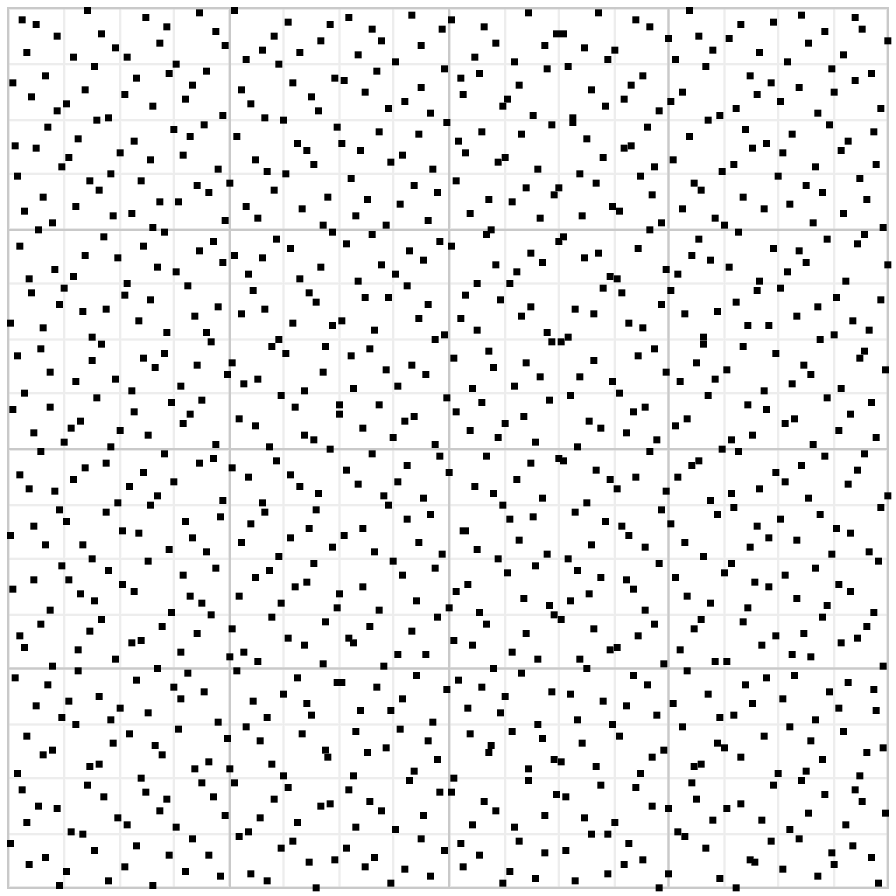
This pattern is drawn by a WebGL 1 fragment shader. Its source:

```glsl
precision highp float;
uniform vec2 u_resolution;

const float UNITS = 384.0;        // canvas side in design units
const float FRAME_START = 3.45;   // first grid line
const float FRAME_SPAN = 377.0;   // first to last grid line
const float GRID_CELLS = 16.0;    // minor cells per side
const float MAJOR_EVERY = 4.0;    // minor cells per major cell
const float LINE_HALF = 0.5;
const float DOT_HALF = 1.5;
const float STRATA = 32.0;        // one dot per stratum, 2^5 per side
const vec2 SEED = vec2(71.0, 137.0);
const vec3 PAPER = vec3(1.0);
const vec3 MINOR_LINE = vec3(0.93);
const vec3 MAJOR_LINE = vec3(0.79);
const vec3 INK = vec3(0.0);

float hash(vec2 p) {
  return fract(sin(dot(p, vec2(12.9898, 78.233))) * 43758.5453);
}

// Reverses the order of five binary digits.
float reverseDigits(float v) {
  float result = 0.0;
  for (int k = 0; k < 5; k++) {
    result = 2.0 * result + mod(v, 2.0);
    v = floor(v / 2.0);
  }
  return result;
}

// Flips each of five binary digits at random, depending on the digits above it.
float nestedScramble(float v, float seed) {
  float prefix = 1.0;
  float place = STRATA / 2.0;
  for (int k = 0; k < 5; k++) {
    float digit = mod(floor(v / place), 2.0);
    float flip = step(0.5, hash(vec2(prefix, seed)));
    prefix = 2.0 * prefix + abs(digit - flip);
    place *= 0.5;
  }
  return prefix - STRATA;
}

// Snaps a position to the centre of a design unit.
vec2 snapToUnit(vec2 p) {
  return floor(p + 0.5) + 0.5;
}

// Dot centre in a stratum of a scrambled low-discrepancy net.
vec2 dotCentre(vec2 cell) {
  float column = reverseDigits(nestedScramble(cell.x, SEED.x));
  float row = reverseDigits(nestedScramble(cell.y, SEED.y));
  vec2 offset = vec2(nestedScramble(row, cell.x + 1.0),
                     nestedScramble(column, cell.y + 34.0));
  vec2 unitPos = (cell + (offset + 0.5) / STRATA) / STRATA;
  return snapToUnit(FRAME_START + FRAME_SPAN * unitPos);
}

void main() {
  float pixel = UNITS / min(u_resolution.x, u_resolution.y);
  vec2 p = gl_FragCoord.xy / u_resolution * UNITS;
  p.y = UNITS - p.y;

  // Grid lines, clipped to the frame
  float spacing = FRAME_SPAN / GRID_CELLS;
  vec2 index = floor((p - 0.5 - FRAME_START) / spacing + 0.5);
  index = clamp(index, 0.0, GRID_CELLS);
  vec2 lineDist = abs(p - snapToUnit(FRAME_START + index * spacing));
  vec2 line = clamp((LINE_HALF - lineDist) / pixel + 0.5, 0.0, 1.0);
  vec2 major = line * (1.0 - step(0.5, mod(index, MAJOR_EVERY)));
  vec2 fromCentre = abs(p - 0.5 * UNITS);
  float frameDist = max(fromCentre.x, fromCentre.y) - 0.5 * FRAME_SPAN - LINE_HALF;
  float inside = clamp(0.5 - frameDist / pixel, 0.0, 1.0);
  vec3 colour = mix(PAPER, MINOR_LINE, inside * max(line.x, line.y));
  colour = mix(colour, MAJOR_LINE, inside * max(major.x, major.y));

  // Square dots from the nearby strata
  vec2 home = floor((p - FRAME_START) / FRAME_SPAN * STRATA);
  float ink = 0.0;
  for (int j = -1; j <= 1; j++) {
    for (int i = -1; i <= 1; i++) {
      vec2 cell = home + vec2(float(i), float(j));
      vec2 valid = step(0.0, cell) * step(cell, vec2(STRATA - 1.0));
      vec2 d = abs(p - dotCentre(cell));
      vec2 cover = clamp((DOT_HALF - d) / pixel + 0.5, 0.0, 1.0);
      ink = max(ink, cover.x * cover.y * valid.x * valid.y);
    }
  }
  gl_FragColor = vec4(mix(colour, INK, ink), 1.0);
}
```
